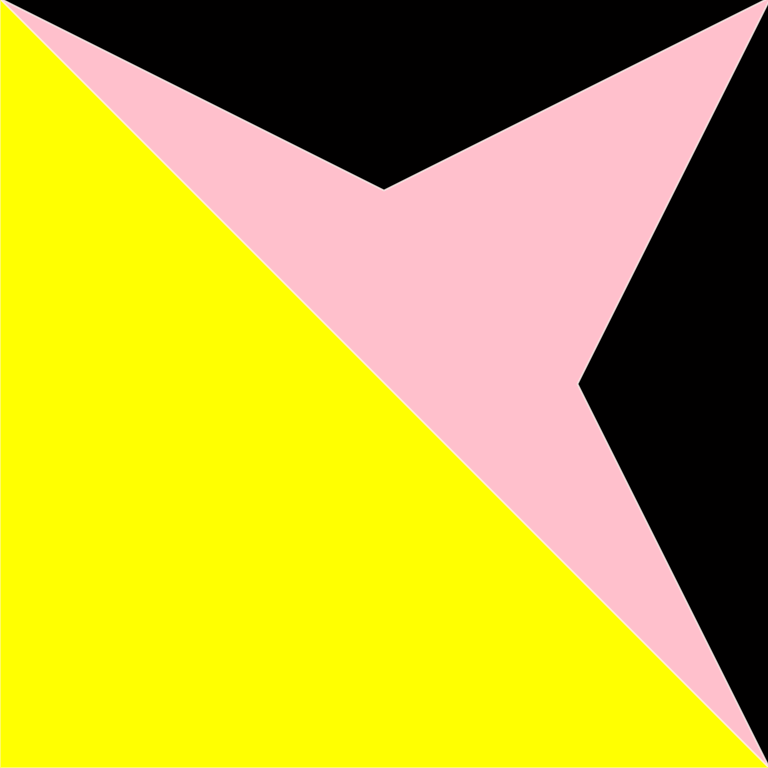
Reproduce this background procedurally as a Shadertoy shader.

```glsl
// A yellow lower-left triangle beside a pink three-pointed dart on black.
// Each region is the sign of a distance to a straight or folded line;
// thin pale seams follow those same distances.

const vec3 YELLOW = vec3(1.0, 1.0, 0.004);
const vec3 PINK   = vec3(1.0, 0.753, 0.8);
const vec3 BLACK  = vec3(0.004, 0.0, 0.0);
const vec3 SEAM   = vec3(1.0, 0.96, 0.94);

const float DIAGONAL   = 1.0015;  // x + y along the yellow edge
const float NOTCH      = 0.752;   // depth of the two black notches
const float NOTCH_RISE = 0.5;     // slope of the notch sides
const float SEAM_HALF  = 0.0011;  // half width of the pale seams
const float RIM_HALF   = 0.0009;  // half width of the rim on the outer sides

// Signed distance to a V-shaped notch opening along +y, positive inside.
float notchDistance(vec2 p) {
    float height = p.y - NOTCH - NOTCH_RISE * abs(p.x - 0.5);
    return height / length(vec2(1.0, NOTCH_RISE));
}

// Soft coverage of the positive side of a distance.
float cover(float d, float pixel) {
    return smoothstep(-0.7 * pixel, 0.7 * pixel, d);
}

// Soft coverage of a line of the given half width.
float stroke(float d, float halfWidth, float pixel) {
    return cover(halfWidth - abs(d), pixel);
}

void mainImage(out vec4 fragColor, in vec2 fragCoord) {
    vec2 uv = fragCoord / iResolution.xy;
    float pixel = 1.0 / min(iResolution.x, iResolution.y);

    // Distances: the notches mirror each other across the main diagonal
    float triangle = (DIAGONAL - uv.x - uv.y) / sqrt(2.0);
    float notches = max(notchDistance(uv), notchDistance(uv.yx));

    // Flat regions
    float inTriangle = cover(triangle, pixel);
    vec3 color = mix(PINK, BLACK, cover(notches, pixel));
    color = mix(color, YELLOW, inTriangle);

    // Pale seams between regions and along the triangle's outer sides
    float seam = stroke(notches, SEAM_HALF, pixel) * (1.0 - inTriangle);
    seam = max(seam, stroke(triangle, SEAM_HALF, pixel));
    float rim = stroke(min(uv.x, uv.y), RIM_HALF, pixel) * inTriangle;
    color = mix(color, SEAM, max(0.8 * seam, 0.6 * rim));

    fragColor = vec4(color, 1.0);
}
```
